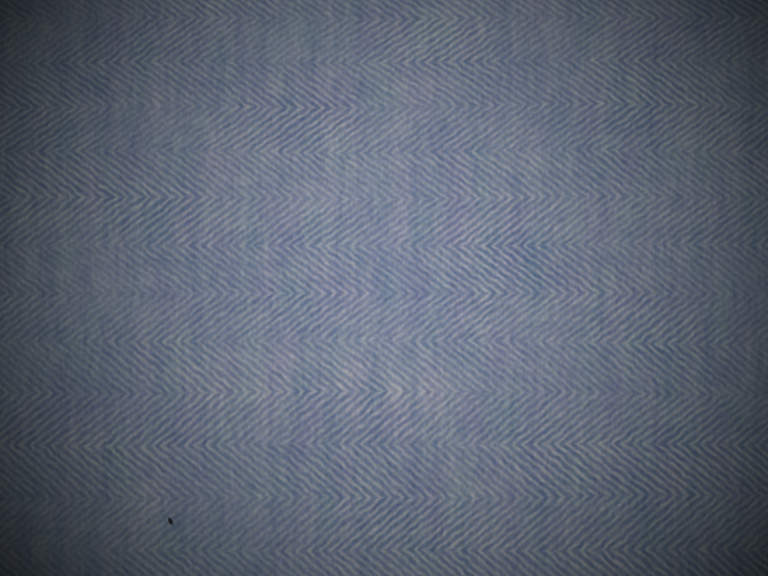
Give the GLSL for this texture, as a WebGL 2 fragment shader.

```glsl
#version 300 es
precision highp float;
// Washed blue herringbone cloth: zigzag twill in horizontal bands, dim towards the corners.
#define BAND 0.0934      // height of the lowest twill band, in canvas heights
#define SHRINK 0.00918   // how fast the bands narrow upwards
#define FIRST_TIP 0.045  // height of the lowest left-pointing fold
#define PITCH 0.0190     // horizontal distance between twill lines
#define RUN 0.109        // sideways run of a line within one band
#define CONTRAST 0.34    // strength of the twill lines
#define STREAKS 0.46     // strength of uneven dye in the yarns
#define WOBBLE 0.008     // bending of the weave
#define GRAIN 0.10       // fine brightness noise

uniform vec2 u_resolution;
out vec4 fragColor;

const vec3 PALE_YARN = vec3(0.595, 0.610, 0.655);
const vec3 BLUE_YARN = vec3(0.405, 0.460, 0.575);
const vec3 LINT = vec3(0.06, 0.07, 0.09);

// Pseudo-random unit gradient for a lattice cell
vec2 cellGradient(vec2 cell) {
  vec3 p = fract(vec3(cell.xyx) * vec3(0.1031, 0.1030, 0.0973));
  p += dot(p, p.yzx + 33.33);
  float angle = 6.28318 * fract((p.x + p.y) * p.z);
  return vec2(cos(angle), sin(angle));
}

// Gradient noise, roughly -0.7 to 0.7
float noise(vec2 p) {
  vec2 cell = floor(p), f = p - cell;
  vec2 w = f * f * f * (f * (f * 6.0 - 15.0) + 10.0);
  float a = dot(cellGradient(cell), f);
  float b = dot(cellGradient(cell + vec2(1, 0)), f - vec2(1, 0));
  float c = dot(cellGradient(cell + vec2(0, 1)), f - vec2(0, 1));
  float d = dot(cellGradient(cell + vec2(1, 1)), f - vec2(1, 1));
  return mix(mix(a, b, w.x), mix(c, d, w.x), w.y);
}

float fractalNoise(vec2 p) {
  float sum = 0.0, weight = 1.0;
  for (int i = 0; i < 3; i++) {
    sum += weight * noise(p);
    p = p * 2.03 + 17.7;
    weight *= 0.55;
  }
  return sum;
}

// Band number at a height; bands narrow steadily upwards
float bandAt(float y) {
  float t = (y - FIRST_TIP) / BAND;
  return (1.0 - sqrt(max(1.0 - 4.0 * SHRINK * t, 0.0))) / (2.0 * SHRINK);
}

// Soft, broken diagonal lines that reverse their slope in each band
float herringbone(vec2 p) {
  float band = bandAt(p.y);
  float fold = abs(band - 2.0 * round(band * 0.5));
  float phase = (p.x - RUN * fold) / PITCH;
  phase += 0.3 * noise(p * vec2(55.0, 45.0));
  float wave = cos(6.28318 * phase);
  float strength = 1.0 + 0.9 * noise(p * vec2(48.0, 62.0) + 31.0);
  return strength * (wave + 0.15 * (wave * wave - 0.5));
}

// Uneven dye: mostly upright yarns, with weaker sideways ones and blotches
float dyeStreaks(vec2 p) {
  float upright = fractalNoise(p * vec2(34.0, 4.5));
  float sideways = noise(p * vec2(9.0, 60.0) + 41.0);
  float slubs = noise(p * vec2(105.0, 30.0) + 9.0);
  float blotches = fractalNoise(p * vec2(6.0, 7.0) + 73.0);
  return 0.55 * upright + 0.35 * sideways + 0.65 * slubs + 0.35 * blotches;
}

float lensFalloff(vec2 fromCentre) {
  float r2 = dot(fromCentre, fromCentre);
  return max(1.0 - 1.2 * r2 + 0.2 * r2 * r2, 0.1);
}

void main() {
  vec2 p = gl_FragCoord.xy / u_resolution.y;
  float aspect = u_resolution.x / u_resolution.y;

  // Bent weave
  vec2 bend = vec2(noise(p * 3.0), noise(p * vec2(2.5, 4.0) + 23.0));
  vec2 cloth = p + WOBBLE * bend;

  // Twill lines, worn fainter in places and clearer low on the right
  float wear = 0.9 + 0.9 * noise(p * vec2(4.0, 7.0) + 5.0);
  wear += 0.4 * (1.0 - smoothstep(0.0, 0.4, p.y)) * smoothstep(0.5, 1.1, p.x);
  float pale = 0.5 + CONTRAST * wear * herringbone(cloth);
  pale += STREAKS * dyeStreaks(cloth);
  vec3 colour = mix(BLUE_YARN, PALE_YARN, clamp(pale, -0.4, 1.3));

  // Faint shifts between violet and green, and fine grain
  float tint = noise(p * vec2(22.0, 9.0) + 61.0);
  colour += 0.02 * tint * vec3(1.0, -0.7, 0.5);
  colour *= 1.0 + GRAIN * noise(p * vec2(165.0, 140.0));

  // Light falling off to cool, dark corners
  float light = lensFalloff(p - vec2(0.51 * aspect, 0.52));
  colour *= pow(vec3(light), vec3(1.06, 1.0, 1.02));

  // One speck of lint
  vec2 speck = p - vec2(0.222 * aspect, 0.095);
  speck.x += 0.35 * speck.y;
  float speckDistance = length(speck * vec2(1.7, 1.0));
  colour = mix(colour, LINT, 0.85 * (1.0 - smoothstep(0.003, 0.009, speckDistance)));

  fragColor = vec4(clamp(colour, 0.0, 1.0), 1.0);
}
```
